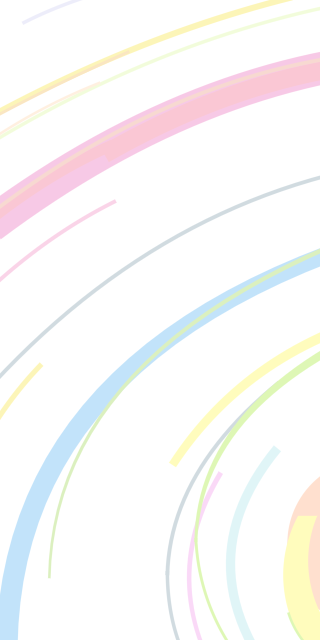
Write a WebGL 1 fragment shader that draws this background.

```glsl
precision highp float;

uniform vec2 u_resolution;

// Palette
const vec3 WHITE = vec3(1.0);
const vec3 LAVENDER = vec3(0.93, 0.93, 0.98);
const vec3 YELLOW = vec3(1.0, 0.99, 0.74);
const vec3 GOLD = vec3(0.99, 0.96, 0.72);
const vec3 SAND = vec3(0.98, 0.90, 0.76);
const vec3 PALE_GREEN = vec3(0.95, 0.99, 0.86);
const vec3 LIME = vec3(0.87, 0.97, 0.71);
const vec3 SAGE = vec3(0.86, 0.94, 0.75);
const vec3 PALE_PEACH = vec3(1.0, 0.94, 0.88);
const vec3 PEACH = vec3(1.0, 0.88, 0.81);
const vec3 APRICOT = vec3(0.97, 0.85, 0.82);
const vec3 PINK = vec3(0.97, 0.79, 0.90);
const vec3 SALMON = vec3(0.98, 0.78, 0.83);
const vec3 ROSE = vec3(0.98, 0.83, 0.91);
const vec3 ORCHID = vec3(0.98, 0.85, 0.97);
const vec3 GREY = vec3(0.82, 0.86, 0.88);
const vec3 BLUE = vec3(0.76, 0.89, 0.98);
const vec3 ICE = vec3(0.88, 0.96, 0.97);

// Core shapes: centre and radius, in canvas widths
const vec3 CORE_DISC = vec3(1.164, 0.302, 0.266);
const vec3 RING_OUTER = vec3(1.276, 0.203, 0.391);
const vec3 RING_INNER = vec3(1.328, 0.247, 0.365);
const float RING_TOP = 0.388;

const int SEGMENTS = 24;
const float EDGE_SOFTNESS = 0.7;

vec2 pos;
float soft;
vec3 color;

// Coverage of the side where the signed distance is negative
float inside(float d) {
  return 1.0 - smoothstep(-soft, soft, d);
}

float circle(vec3 c) {
  return length(pos - c.xy) - c.z;
}

vec2 bezier(vec2 a, vec2 c, vec2 b, float t) {
  return mix(mix(a, c, t), mix(c, b, t), t);
}

// Paints a curved ribbon with flat ends; width runs from x to y
void ribbon(vec2 a, vec2 c, vec2 b, vec2 width, vec3 tint) {
  float d = 10.0;
  vec2 from = a;
  for (int i = 0; i < SEGMENTS; i++) {
    vec2 to = bezier(a, c, b, float(i + 1) / float(SEGMENTS));
    vec2 along = to - from;
    vec2 rel = pos - from;
    float h = clamp(dot(rel, along) / dot(along, along), 0.0, 1.0);
    float t = (float(i) + h) / float(SEGMENTS);
    d = min(d, length(rel - along * h) - 0.5 * mix(width.x, width.y, t));
    from = to;
  }
  float ends = max(dot(a - pos, normalize(c - a)), dot(b - pos, normalize(c - b)));
  color = mix(color, tint, inside(max(d, ends)));
}

void main() {
  pos = gl_FragCoord.xy / u_resolution.x;
  pos.y *= 2.0 * u_resolution.x / u_resolution.y;
  soft = EDGE_SOFTNESS / u_resolution.x;
  color = WHITE;

  // Fine upper arcs
  ribbon(vec2(0.070, 1.927), vec2(0.161, 1.974), vec2(0.271, 2.010), vec2(0.011), LAVENDER);
  ribbon(vec2(-0.026, 1.638), vec2(0.443, 1.891), vec2(0.911, 2.008), vec2(0.019), GOLD);
  ribbon(vec2(-0.026, 1.630), vec2(0.188, 1.745), vec2(0.404, 1.839), vec2(0.009), SAND);
  ribbon(vec2(-0.026, 1.555), vec2(0.490, 1.865), vec2(1.026, 1.979), vec2(0.011), PALE_GREEN);
  ribbon(vec2(-0.026, 1.565), vec2(0.135, 1.672), vec2(0.313, 1.742), vec2(0.008), PALE_PEACH);

  // Broad pink band and its inner stripes
  ribbon(vec2(-0.031, 1.297), vec2(0.490, 1.685), vec2(1.031, 1.792), vec2(0.112, 0.102), PINK);
  ribbon(vec2(-0.031, 1.313), vec2(0.156, 1.461), vec2(0.352, 1.547), vec2(0.034), SALMON);
  ribbon(vec2(0.326, 1.518), vec2(0.677, 1.719), vec2(1.031, 1.784), vec2(0.057), SALMON);
  ribbon(vec2(-0.031, 1.331), vec2(0.490, 1.729), vec2(1.031, 1.818), vec2(0.012), APRICOT);

  // Middle arcs
  ribbon(vec2(0.362, 1.372), vec2(0.159, 1.271), vec2(-0.021, 1.107), vec2(0.012), ROSE);
  ribbon(vec2(1.021, 1.451), vec2(0.438, 1.297), vec2(-0.021, 0.802), vec2(0.012), GREY);
  ribbon(vec2(1.026, 1.206), vec2(0.039, 0.831), vec2(0.021, -0.016), vec2(0.053, 0.068), BLUE);
  ribbon(vec2(1.026, 1.227), vec2(0.167, 0.854), vec2(0.154, 0.193), vec2(0.014, 0.008), SAGE);
  ribbon(vec2(0.130, 0.862), vec2(0.049, 0.779), vec2(-0.016, 0.677), vec2(0.016), GOLD);
  ribbon(vec2(0.539, 0.547), vec2(0.719, 0.823), vec2(1.026, 0.956), vec2(0.026, 0.031), YELLOW);

  // Inner arcs
  ribbon(vec2(0.872, 0.805), vec2(0.531, 0.529), vec2(0.523, 0.203), vec2(0.012), GREY);
  ribbon(vec2(0.523, 0.214), vec2(0.523, 0.086), vec2(0.563, -0.018), vec2(0.011), GREY);
  ribbon(vec2(0.690, 0.523), vec2(0.529, 0.255), vec2(0.630, -0.013), vec2(0.016, 0.013), ORCHID);
  ribbon(vec2(1.026, 0.904), vec2(0.620, 0.667), vec2(0.612, 0.307), vec2(0.026, 0.009), LIME);
  ribbon(vec2(0.612, 0.318), vec2(0.620, 0.138), vec2(0.716, -0.013), vec2(0.009), LIME);
  ribbon(vec2(0.867, 0.599), vec2(0.620, 0.299), vec2(0.789, -0.018), vec2(0.029), ICE);

  // Core disc and the ring in front of it
  color = mix(color, PEACH, inside(circle(CORE_DISC)));
  float ring = max(circle(RING_OUTER), -circle(RING_INNER));
  color = mix(color, YELLOW, inside(max(ring, pos.y - RING_TOP)));
  ribbon(vec2(0.901, 0.086), vec2(0.917, 0.034), vec2(0.953, -0.010), vec2(0.008), LIME);

  gl_FragColor = vec4(color, 1.0);
}
```
